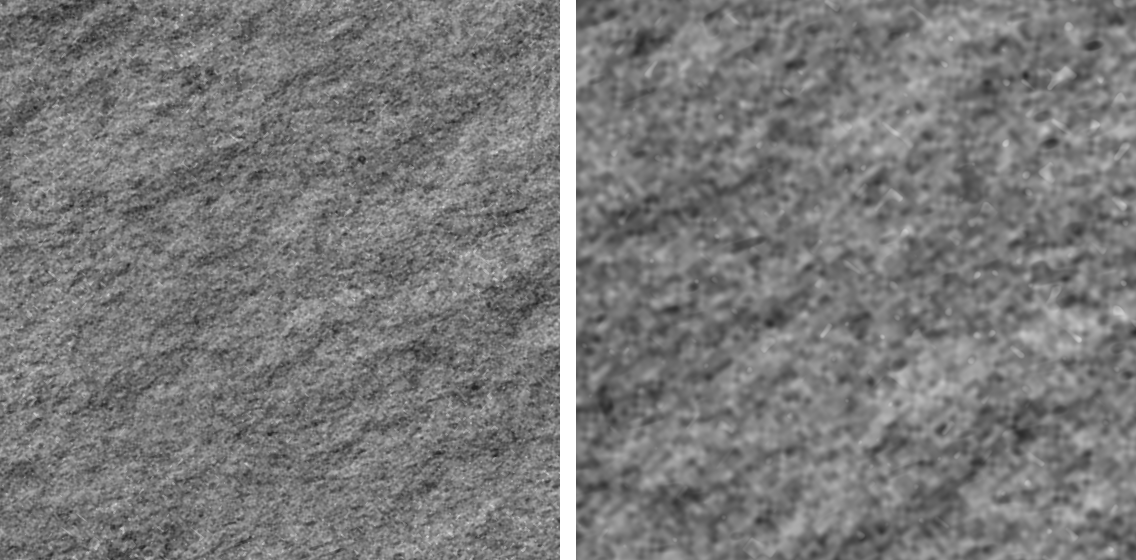
Left, the full canvas; right, a detail of the centre.
Reproduce this texture procedurally as a WebGL 1 fragment shader.

```glsl
precision highp float;
uniform vec2 u_resolution;

#define BASE_GREY 0.476
#define RELIEF_GAIN 0.085
#define GRAIN_GAIN 0.20
#define PIT_DEPTH 0.12
#define SPECK_GAIN 0.15
#define BROAD_SCALE 7.0
#define GRAIN_SCALE 250.0
#define STREAK_ANGLE 0.46
#define STREAK_STRETCH 2.4
#define BEND 0.016
#define OCTAVES 6

float hash(vec2 cell) {
  vec3 h = fract(cell.xyx * vec3(0.1031, 0.1030, 0.0973));
  h += dot(h, h.yzx + 33.33);
  return fract((h.x + h.y) * h.z);
}

// Smooth value noise, centred on zero
float noise(vec2 p) {
  vec2 cell = floor(p);
  vec2 f = fract(p);
  f = f * f * (3.0 - 2.0 * f);
  float low = mix(hash(cell), hash(cell + vec2(1.0, 0.0)), f.x);
  float high = mix(hash(cell + vec2(0.0, 1.0)), hash(cell + 1.0), f.x);
  return mix(low, high, f.y) - 0.5;
}

vec2 rotate(vec2 p, float angle) {
  float c = cos(angle);
  float s = sin(angle);
  return vec2(c * p.x + s * p.y, c * p.y - s * p.x);
}

// Slanted layers from broad ridges to small chips, lit from above
float rockRelief(vec2 p) {
  float tone = 0.0;
  float scale = BROAD_SCALE;
  float gain = RELIEF_GAIN;
  for (int i = 0; i < OCTAVES; i++) {
    float detail = float(i) / float(OCTAVES - 1);
    float angle = STREAK_ANGLE * (1.0 - 0.5 * detail);
    vec2 q = rotate(p, angle) * scale;
    q.x /= mix(STREAK_STRETCH, 1.2, detail);
    q += 17.3 * float(i + 1);
    float height = noise(q);
    float slope = height - noise(q + vec2(-0.1, 0.45));
    tone += gain * (0.55 * height + 0.8 * slope);
    scale *= 1.9;
    gain *= 1.16;
  }
  return tone;
}

void main() {
  vec2 uv = gl_FragCoord.xy / min(u_resolution.x, u_resolution.y);

  // Bend the layers so the streaks wander
  vec2 bend = vec2(noise(uv * 9.0 + 41.0), noise(uv * 9.0 + 83.0));
  vec2 p = uv + BEND * bend;

  float grey = BASE_GREY + rockRelief(p);

  // Sandy grain
  grey += GRAIN_GAIN * noise(rotate(uv, 0.7) * GRAIN_SCALE + 5.0);

  // Dark pits and pale mineral specks, gathered in patches
  float patches = noise(p * 8.0 + 129.0);
  vec2 pitPos = rotate(p, 0.3) * vec2(70.0, 115.0) + 211.0;
  float pits = smoothstep(0.20, 0.45, noise(pitPos) + 0.2 * patches);
  vec2 speckPos = rotate(uv, 0.9) * 140.0 + 307.0;
  float specks = smoothstep(0.33, 0.50, noise(speckPos) + 0.2 * patches);
  grey += SPECK_GAIN * specks - PIT_DEPTH * pits;

  gl_FragColor = vec4(vec3(clamp(grey, 0.14, 0.86)), 1.0);
}
```
